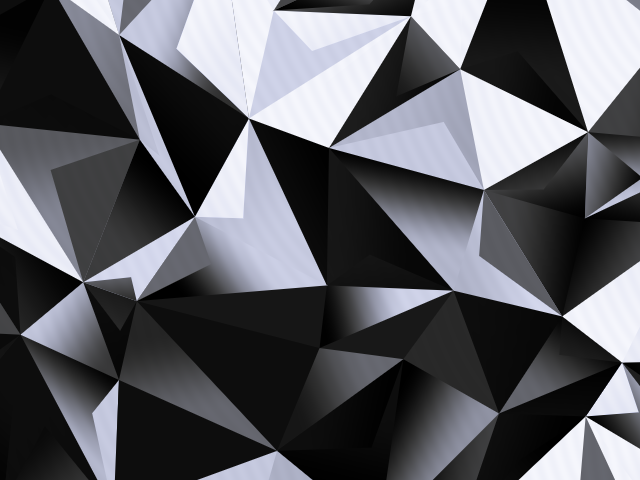
A Shadertoy shader for this background:

```glsl
// Low-poly backdrop of sharp black, grey and icy white triangles.
// A jittered, rotated grid is split into triangles; each gets a tone and a
// directional fade, and some carry a second facet folded along a kinked line.

const float CELL_SIZE = 0.235;
const float JITTER = 0.74;
const float GRID_ANGLE = 0.33;
const float TAU = 6.2831853;

float hash(vec2 p, float seed) {
    return fract(sin(dot(p, vec2(127.1, 311.7)) + seed * 74.7) * 43758.5453);
}

float cross2(vec2 a, vec2 b) {
    return a.x * b.y - a.y * b.x;
}

mat2 rotation(float angle) {
    float c = cos(angle), s = sin(angle);
    return mat2(c, s, -s, c);
}

vec2 gridVertex(vec2 id) {
    return id + JITTER * (vec2(hash(id, 1.0), hash(id, 2.0)) - 0.5);
}

float lineDistance(vec2 p, vec2 a, vec2 b) {
    return cross2(b - a, p - a) / max(length(b - a), 1e-4);
}

// Positive inside the triangle, for either winding.
float triangleDistance(vec2 p, vec2 a, vec2 b, vec2 c) {
    float winding = sign(cross2(b - a, c - a));
    return min(winding * lineDistance(p, a, b),
           min(winding * lineDistance(p, b, c), winding * lineDistance(p, c, a)));
}

float coverage(float dist, float pixel) {
    return clamp(0.5 + dist / pixel, 0.0, 1.0);
}

// Maps an even 0..1 rank to the uneven spread of tones.
float toneFromRank(float rank) {
    return 0.05 + 0.20 * smoothstep(0.16, 0.38, rank)
                + 0.15 * smoothstep(0.38, 0.54, rank)
                + 0.37 * smoothstep(0.54, 0.69, rank)
                + 0.18 * smoothstep(0.74, 0.80, rank);
}

// Neutral at both ends, cool blue in the light greys.
vec3 coolGrey(float v) {
    float blue = 0.1 * smoothstep(0.15, 0.75, v) * (1.0 - 0.8 * smoothstep(0.8, 1.0, v));
    return vec3(v, v + 0.15 * blue, v + blue);
}

// Tone of one facet, fading to black along a random direction.
float facetTone(vec2 p, vec2 center, float rank, float bias, vec2 id, float seed) {
    float tone = toneFromRank(rank);
    float angle = TAU * hash(id, seed);
    float ramp = smoothstep(-0.42, 0.36, dot(p - center, vec2(cos(angle), sin(angle))));
    float strength = smoothstep(0.3, 0.75, 0.75 * hash(id, seed + 1.0) + 0.35 * bias);
    strength *= 1.0 - 0.95 * smoothstep(0.8, 0.92, tone);
    float rings = 1.0 + 0.012 * sin(50.0 * length(p - center - 1.5));
    return tone * mix(1.0, ramp, strength) * rings;
}

// Colour weighted by coverage in rgb, coverage in a.
vec4 facet(vec2 p, vec2 a, vec2 b, vec2 c, vec2 id, float seed, float pixel) {
    float cover = coverage(triangleDistance(p, a, b, c), pixel);
    if (cover <= 0.0) return vec4(0.0);

    // The upper right is lit more than the lower left.
    vec2 center = (a + b + c) / 3.0;
    vec2 place = CELL_SIZE * (rotation(-GRID_ANGLE) * center);
    float bias = clamp(0.5 + dot(place, vec2(0.62, 0.42)), 0.0, 1.0);
    float rank = smoothstep(0.08, 0.92, mix(hash(id, seed), bias, 0.36));
    float tone = facetTone(p, center, rank, bias, id, seed + 1.0);

    // Inner facet between one random side and a kink point.
    float side = hash(id, seed + 3.0);
    vec2 from = side < 0.33 ? c : a;
    vec2 to = side >= 0.33 && side < 0.66 ? c : b;
    vec2 apex = a + b + c - from - to;
    vec2 kink = mix(0.5 * (from + to), apex, 0.2 + 0.35 * hash(id, seed + 4.0));
    kink += 0.35 * (to - from) * (hash(id, seed + 5.0) - 0.5);
    float folded = step(0.45, hash(id, seed + 6.0));
    float innerRank = clamp(rank + 0.6 * (hash(id, seed + 7.0) - 0.5), 0.0, 1.0);
    vec2 innerCenter = (from + to + kink) / 3.0;
    float inner = facetTone(p, innerCenter, innerRank, bias, id, seed + 8.0);
    float innerCover = coverage(triangleDistance(p, from, to, kink), pixel);
    tone = mix(tone, inner, folded * innerCover);
    return vec4(coolGrey(tone), 1.0) * cover;
}

void mainImage(out vec4 fragColor, in vec2 fragCoord) {
    vec2 uv = (fragCoord - 0.5 * iResolution.xy) / iResolution.y;
    vec2 p = rotation(GRID_ANGLE) * uv / CELL_SIZE;
    float pixel = 1.0 / (iResolution.y * CELL_SIZE);

    vec4 sum = vec4(0.0);
    for (int y = -1; y <= 1; y++)
    for (int x = -1; x <= 1; x++) {
        vec2 id = floor(p) + vec2(x, y);
        vec2 a = gridVertex(id);
        vec2 b = gridVertex(id + vec2(1.0, 0.0));
        vec2 c = gridVertex(id + vec2(1.0, 1.0));
        vec2 d = gridVertex(id + vec2(0.0, 1.0));

        // Pick a random diagonal, unless only one lies inside the quad.
        bool acValid = min(cross2(b - a, c - a), cross2(c - a, d - a)) > 0.0;
        bool bdValid = min(cross2(b - a, d - a), cross2(c - b, d - b)) > 0.0;
        bool useAC = acValid && (!bdValid || hash(id, 3.0) < 0.5);
        sum += facet(p, a, b, useAC ? c : d, id, 11.0, pixel);
        sum += facet(p, useAC ? a : b, c, d, id, 31.0, pixel);
    }
    fragColor = vec4(sum.rgb / max(sum.a, 1e-4), 1.0);
}
```
